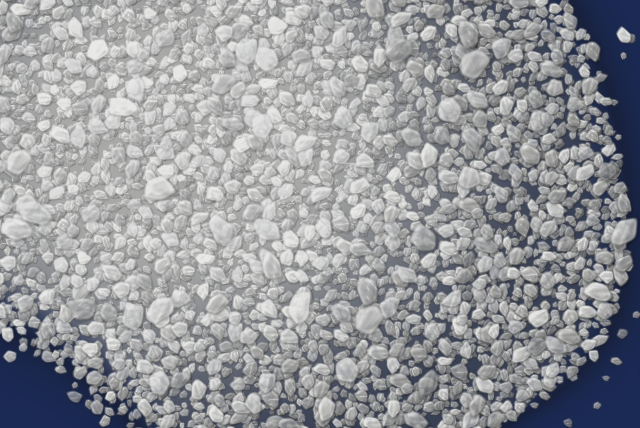
Write a WebGL 1 fragment shader that draws this texture.

```glsl
precision highp float;
// A heap of pale translucent crystals spilling over a dark blue ground.
// Four jittered grids scatter rounded polygons, small to large; each grain
// has a flat top, lit bevels, cloudy veins and a soft contact shadow.
uniform vec2 u_resolution;

#define NAVY vec3(0.105, 0.165, 0.335)
#define SHADOW_BLUE vec3(0.09, 0.12, 0.21)
#define GAP_GREY vec3(0.22, 0.25, 0.33)
#define HAZE_GREY vec3(0.66, 0.66, 0.655)
#define LIGHT_DIR vec2(-0.6, 0.8)
#define GRAIN_TONE 0.685
#define TONE_SPREAD 0.24
#define BEVEL_LIGHT 0.12
#define CONTACT_SHADOW 0.30
#define THICK_LIFT 0.11
#define DENSE_CENTRE vec2(0.42, 0.68)

float hash(vec2 p) {
  return fract(sin(dot(p, vec2(127.1, 311.7))) * 43758.5453);
}

vec2 rotate(vec2 p, float a) {
  float c = cos(a), s = sin(a);
  return vec2(c * p.x + s * p.y, c * p.y - s * p.x);
}

// Signed depth into the heap: bulging right side, cut lower left corner
float pileDepth(vec2 p) {
  float t = p.y - 0.48;
  float curve = t > 0.0 ? 0.5 * t * t : -2.7 * t * t * t;
  float right = 1.47 - curve - p.x;
  float corner = 0.8 * (p.y - 0.23 + 0.3 * p.x + 1.3 * p.x * p.x);
  return min(right, corner);
}

// 1 where the heap is thick and hazy, 0 where gaps show through
float thickness(vec2 p) {
  return 1.0 - smoothstep(0.25, 0.85, length((p - DENSE_CENTRE) * vec2(0.9, 1.1)));
}

// Broad drifts of light and shade
float drift(vec2 p) {
  float waves = sin(p.x * 9.0 + 2.0 * sin(p.y * 7.0)) * sin(p.y * 11.0 - p.x * 4.0);
  vec2 hollow = (p - vec2(0.93, 0.81)) * vec2(5.0, 7.0);
  return 0.015 * waves - 0.06 * exp(-dot(hollow, hollow));
}

// Paints one crystal over col; haze softens its dark edges
void drawGrain(vec2 p, vec2 centre, float radius, float seed, float lift, float haze, inout vec3 col) {
  float turn = seed * 6.2832;
  float stretch = 1.0 + 0.45 * fract(seed * 17.3);
  vec2 q = rotate(p - centre, turn) / radius;
  if (dot(q, q) > 9.0) return;
  q *= vec2(1.0 / stretch, 1.08);

  // Rounded polygon: soft maximum over five sides
  float sum = 0.0001;
  vec2 normal = vec2(0.0);
  for (int i = 0; i < 5; i++) {
    float k = float(i);
    float a = 1.2566 * k + 0.6 * (fract(seed * (31.7 + 13.1 * k)) - 0.5);
    vec2 side = vec2(cos(a), sin(a));
    float t = max(dot(q, side), 0.0) / (0.85 + 0.25 * fract(seed * (53.9 + 7.7 * k)));
    float w = t * t * t;
    w *= w;
    sum += w;
    normal += side * w;
  }
  float edge = pow(sum, 0.16667);
  float lit = dot(normal / sum, rotate(LIGHT_DIR, turn));

  // Shadow on whatever lies below
  float halo = 1.0 - smoothstep(0.9, 1.4, edge);
  col *= 1.0 - halo * CONTACT_SHADOW * (1.0 - 0.45 * haze) * (0.75 - 0.6 * lit);

  // Flat top, bevels, pale rim and cloudy veins
  float bevel = smoothstep(0.42, 0.72, edge);
  float cloud = sin(q.x * 4.0 + seed * 40.0 + 2.0 * sin(q.y * 3.5 + seed * 23.0));
  cloud += 0.6 * sin(q.y * 9.0 - q.x * 5.0 + seed * 70.0);
  float tone = GRAIN_TONE + TONE_SPREAD * (fract(seed * 91.7) - 0.5) + lift;
  tone += BEVEL_LIGHT * lit * bevel + 0.035 * cloud;
  tone += 0.05 * smoothstep(0.6, 0.8, edge);
  tone -= (0.15 - 0.06 * haze) * smoothstep(0.84, 1.02, edge);
  tone += 0.13 * smoothstep(1.25, 1.55, cloud) * fract(seed * 37.1);

  float blur = 1.3 / (u_resolution.y * radius);
  float cover = 1.0 - smoothstep(1.0 - blur, 1.0 + blur, edge);
  float clarity = mix(0.68, 0.97, fract(seed * 67.3));
  vec3 tint = mix(vec3(0.985, 0.995, 1.02), vec3(1.0, 1.0, 0.99), clarity);
  col = mix(col, tint * min(tone, 0.92), cover * clarity);
}

// One grid of grains; chance is the share of cells that are filled
void scatter(vec2 p, float cell, float chance, float layer, float lift, inout vec3 col) {
  vec2 base = floor(p / cell);
  for (int j = -1; j <= 1; j++) {
    for (int i = -1; i <= 1; i++) {
      vec2 id = base + vec2(float(i), float(j));
      vec2 key = id + layer * 37.0;
      vec2 jitter = vec2(hash(key + 3.1), hash(key + 8.7));
      vec2 centre = (id + 0.15 + 0.7 * jitter) * cell;
      float spread = centre.x < 0.5 ? 0.11 : 0.015;
      float present = smoothstep(-spread, 0.02, pileDepth(centre));
      if (hash(key + 15.3) > chance * present * present * present) continue;
      float radius = cell * mix(0.31, 0.47, hash(key + 21.9));
      float haze = thickness(centre);
      float light = lift + THICK_LIFT * haze + drift(centre);
      drawGrain(p, centre, radius, hash(key + 29.4), light, haze, col);
    }
  }
}

void main() {
  vec2 p = gl_FragCoord.xy / u_resolution.y;
  float depth = pileDepth(p);

  // Ground, darker beside the heap, hazy beneath it
  vec3 col = mix(NAVY, SHADOW_BLUE, 0.85 * exp(-abs(depth) * 22.0));
  vec3 bed = mix(GAP_GREY, HAZE_GREY, thickness(p));
  col = mix(col, bed, smoothstep(0.0, 0.13, depth));

  // Fine grit first, large crystals last
  scatter(p, 0.021, 0.85, 1.0, -0.04, col);
  scatter(p, 0.030, 0.85, 2.0, 0.01, col);
  scatter(p, 0.041, 0.55, 3.0, 0.035, col);
  scatter(p, 0.060, 0.13, 4.0, 0.06, col);

  // A single stray at the upper right
  drawGrain(p, vec2(1.459, 0.916), 0.015, 0.37, 0.06, 0.0, col);
  gl_FragColor = vec4(col, 1.0);
}
```
